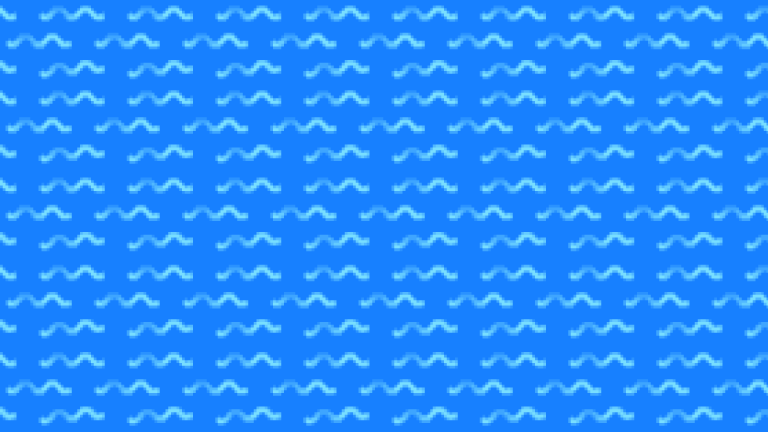
Write a WebGL 1 fragment shader that draws this pattern.

```glsl
precision highp float;
// Rows of small pixel-art ripples on a flat blue sea. A 32 by 32 cell tile holds
// three ripples: level, shifted sideways and tilted. Each is a cosine stroke sampled
// at cell centres, shaded in a few steps, then supersampled for soft cell edges.

#define SEA vec3(0.09, 0.50, 1.00)
#define FOAM vec3(0.47, 0.87, 1.00)
#define GRID vec2(156.66, 158.3)  // cells per canvas height, along x and y
#define TILE 32.0                 // cells per repeat
#define FIRST_ROW vec2(26.2, 3.9) // centre of the level ripple in its tile
#define ROW_GAP 10.05             // cells between ripples in a tile
#define HALF_LENGTH 10.6          // half length of a ripple, without its halo
#define SWELL 1.5                 // ripple amplitude in cells
#define WAVELENGTH 9.6            // crest to crest in cells
#define TILT 0.9                  // rise of the third ripple at its ends
#define SHADES 5.0                // steps from sea to foam
#define SAMPLES 4                 // supersamples per axis

uniform vec2 u_resolution;

// Foam strength of one ripple; q is relative to its centre, y pointing down.
float ripple(vec2 q, float tilt) {
  float s = clamp(q.x, -HALF_LENGTH, HALF_LENGTH);
  float k = 6.2832 / WAVELENGTH;
  float height = SWELL * cos(k * s) - tilt * s / HALF_LENGTH;
  float slope = -SWELL * k * sin(k * s) - tilt / HALF_LENGTH;
  float across = (q.y - height) / sqrt(1.0 + slope * slope);
  float d = length(vec2(q.x - s, across));
  float stroke = 1.0 - smoothstep(0.2, 1.9, d);

  // The left crest is darker than the ends and the right crest.
  float shade = (s + 4.3) / 3.8;
  return stroke * (1.0 - 0.58 * exp(-shade * shade));
}

// Stepped foam level of the cell containing p; p.y counts down from the top.
float foamLevel(vec2 p) {
  // The topmost tile sits one cell lower than the regular spacing.
  p.y -= 1.0 - step(TILE, p.y);
  vec2 cell = floor(p) + 0.5;
  float tileY = mod(cell.y, TILE);
  float level = 0.0;
  for (int i = 0; i < 3; i++) {
    float row = float(i);
    float shifted = i == 1 ? 12.0 : 0.0;
    float tilt = i == 2 ? TILT : 0.0;
    float x = cell.x - FIRST_ROW.x + shifted;
    x = mod(x + 0.5 * TILE, TILE) - 0.5 * TILE;
    float y = tileY - FIRST_ROW.y - row * ROW_GAP;
    level = max(level, ripple(vec2(x, y), tilt));
  }
  return floor(level * SHADES + 0.5) / SHADES;
}

void main() {
  // Average the cells under a slightly widened pixel footprint.
  float total = 0.0;
  for (int j = 0; j < SAMPLES; j++) {
    for (int i = 0; i < SAMPLES; i++) {
      vec2 jitter = (vec2(float(i), float(j)) + 0.5) / float(SAMPLES) - 0.5;
      vec2 point = gl_FragCoord.xy + 1.2 * jitter;
      point.y = u_resolution.y - point.y;
      total += foamLevel(point / u_resolution.y * GRID);
    }
  }
  float foam = total / float(SAMPLES * SAMPLES);
  gl_FragColor = vec4(mix(SEA, FOAM, foam), 1.0);
}
```
